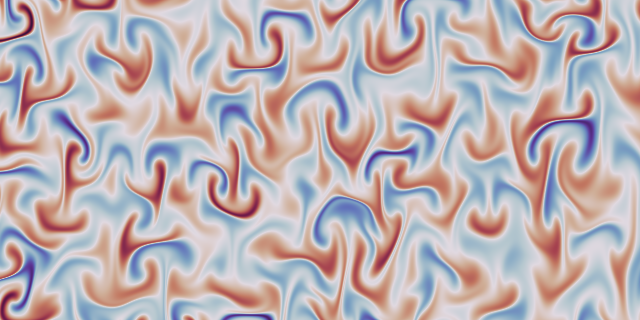
Write a Shadertoy shader that draws this pattern.

```glsl
// Convecting fluid: cool blue plumes rise and warm red plumes sink through pale haze.

const int WAVES = 40;
const int STEPS = 16;

vec3 hash3(float n) {
    vec3 p = fract(vec3(n) * vec3(0.1031, 0.1030, 0.0973));
    p += dot(p, p.yzx + 33.33);
    return fract((p.xxy + p.yzz) * p.zyx);
}

// Sum of random waves: xy = divergence-free buoyant velocity, z = buoyancy
vec3 buoyantFlow(vec2 p) {
    vec3 sum = vec3(0.0);
    for (int i = 0; i < WAVES; i++) {
        vec3 rnd = hash3(float(i) * 7.31 + 3.7);
        vec2 k = vec2(mix(12.0, 50.0, rnd.x), mix(-42.0, 42.0, rnd.y));
        float k2 = dot(k, k);
        float wave = cos(dot(k, p) + 6.2832 * rnd.z);
        vec2 drive = k.x * vec2(-k.y, k.x) / k2;
        sum += wave * vec3(drive * 1100.0 / (300.0 + k2), 1.0);
    }
    return sum * sqrt(2.0 / float(WAVES));
}

// Trace the fluid back to its start, so blobs stretch into stems and caps
float plumes(vec2 p) {
    for (int i = 0; i < STEPS; i++) {
        p -= 0.0105 * buoyantFlow(p).xy;
    }
    return buoyantFlow(p).z;
}

// Diverging ramp: pale centre, blue for rising, red for sinking
vec3 ramp(float t) {
    vec3 cool[6] = vec3[6](
        vec3(0.88, 0.85, 0.88), vec3(0.71, 0.78, 0.81), vec3(0.49, 0.64, 0.76),
        vec3(0.38, 0.45, 0.73), vec3(0.36, 0.20, 0.58), vec3(0.18, 0.07, 0.21));
    vec3 warm[6] = vec3[6](
        vec3(0.88, 0.85, 0.88), vec3(0.81, 0.68, 0.59), vec3(0.76, 0.47, 0.38),
        vec3(0.65, 0.26, 0.31), vec3(0.45, 0.11, 0.29), vec3(0.18, 0.07, 0.21));
    float s = min(abs(t), 0.999) * 5.0;
    int i = int(s);
    return t > 0.0 ? mix(cool[i], cool[i + 1], fract(s))
                   : mix(warm[i], warm[i + 1], fract(s));
}

void mainImage(out vec4 fragColor, in vec2 fragCoord) {
    // Two diagonal samples smooth the thin filaments
    vec3 color = vec3(0.0);
    for (int i = 0; i < 2; i++) {
        vec2 p = (fragCoord + (float(i) - 0.5) * vec2(0.5, 0.4)) / iResolution.y;
        color += 0.5 * ramp(0.29 * plumes(p));
    }
    fragColor = vec4(color, 1.0);
}
```
